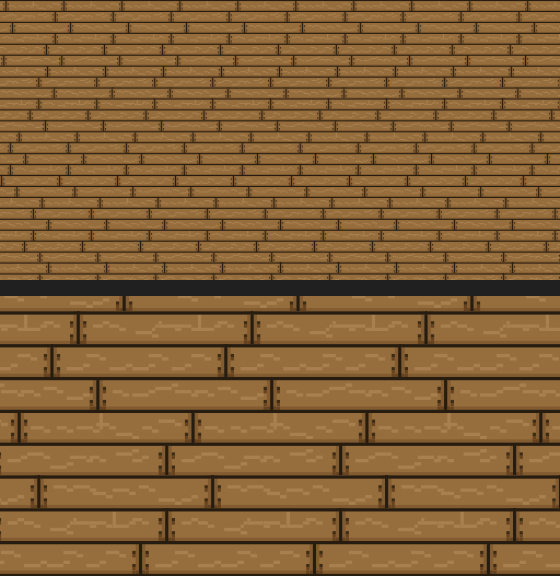
Top: the whole. Bottom: its middle third, enlarged.
A Shadertoy shader for this texture:

```glsl
// Staggered brown wooden planks with nailed joints and stepped light grain.

const vec2 PLANK = vec2(53.0, 10.0);   // plank size; the canvas is 256 units high

float hash(vec2 p) {
    return fract(sin(dot(p, vec2(127.1, 311.7))) * 4375.85);
}

// Smooth coverage of a box given by its corner and size
float box(vec2 p, vec2 corner, vec2 size, float aa) {
    vec2 inside = 0.5 * size - abs(p - corner - 0.5 * size);
    vec2 cover = clamp(inside / aa + 0.5, 0.0, 1.0);
    return cover.x * cover.y;
}

// Smooth coverage of a line of width 1 at distance d from its axis
float line(float d, float aa) {
    return clamp((0.5 - abs(d)) / aa + 0.5, 0.0, 1.0);
}

// Joint position: six-row stagger, shifted again for each group of rows
float jointOffset(int row) {
    int groupShift[5] = int[5](5, 43, 17, 38, 44);
    int stagger[6] = int[6](0, -8, 6, -8, -16, -2);
    return float(groupShift[(row / 6) % 5] + stagger[row % 6]);
}

// Grain: dashes with one step in the middle, plus splits on every third row
float grain(vec2 p, int kind, float aa) {
    float g = 0.0;
    for (int i = 0; i < 7; i++) {
        vec2 seed = vec2(float(i), float(kind) + 1.0);
        float len = 3.0 + floor(3.0 * hash(seed + 7.3));
        float rise = hash(seed + 3.1) < 0.5 ? -1.0 : 1.0;
        vec2 start = vec2(4.0 + 6.5 * float(i) + 2.0 * hash(seed + 1.7),
                          3.0 + 5.0 * hash(seed));
        start = floor(start);
        g = max(g, box(p, start, vec2(len, 1.0), aa));
        g = max(g, box(p, start + vec2(len, rise), vec2(2.0, 1.0), aa));
    }
    if (kind % 3 == 0) {
        float splitX = kind == 0 ? 25.0 : 37.0;
        g = max(g, box(p, vec2(splitX, 1.0), vec2(1.0, 5.0), aa));
    }
    if (kind == 3) {
        for (int i = 0; i < 4; i++) {
            vec2 corner = vec2(25.0 - float(i), 3.0 + float(i));
            g = max(g, box(p, corner, vec2(1.0), aa));
        }
    }
    return g;
}

void mainImage(out vec4 fragColor, in vec2 fragCoord) {
    float aa = 256.0 / iResolution.y;
    vec2 p = vec2(fragCoord.x, iResolution.y - fragCoord.y) * aa;

    // Plank coordinates, y running down from the seam above
    int row = int(floor(p.y / PLANK.y));
    vec2 q = vec2(mod(p.x - jointOffset(row), PLANK.x), mod(p.y, PLANK.y));

    // Signed distances to the nearest joint and seam axes
    vec2 d = mod(q - 0.5 + 0.5 * PLANK, PLANK) - 0.5 * PLANK;
    float side = line(abs(d.x) - 1.0, aa);
    float lower = line(d.y + 1.0, aa);

    // Wood, grain and shaded edges
    vec3 color = vec3(0.59, 0.43, 0.24);
    color = mix(color, vec3(0.66, 0.50, 0.31), grain(q, row % 6, aa));
    color = mix(color, vec3(0.51, 0.36, 0.19), max(side, lower));

    // Nails in pairs on both sides of the joint, each with a shadow below
    float nailX = line(abs(d.x) - 2.0, aa);
    float nail = nailX * line(abs(q.y - 5.5) - 2.0, aa);
    float shadow = nailX * line(abs(q.y - 6.5) - 2.0, aa);
    shadow = max(shadow, lower * max(side, nailX));
    color = mix(color, vec3(0.40, 0.26, 0.12), shadow);
    color = mix(color, vec3(0.24, 0.17, 0.08), nail);

    // Dark seams and joints
    float gap = max(line(d.x, aa), line(d.y, aa));
    color = mix(color, vec3(0.15, 0.11, 0.06), gap);

    fragColor = vec4(color, 1.0);
}
```
